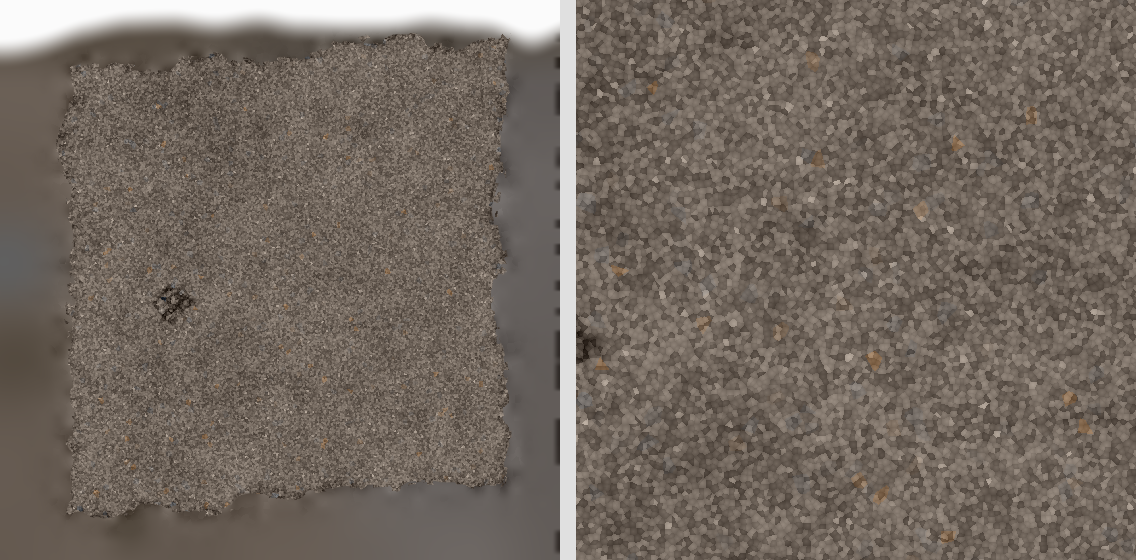
Left, the full canvas; right, a detail of the centre.
Give the GLSL for this texture, as a Shadertoy shader.

```glsl
const vec3 STONE = vec3(0.445, 0.402, 0.364);
const vec3 HAZE_WARM = vec3(0.405, 0.362, 0.325);
const vec3 HAZE_COOL = vec3(0.405, 0.385, 0.375);
const vec3 HAZE_BLUE = vec3(0.37, 0.38, 0.39);
const vec3 HAZE_DARK = vec3(0.30, 0.265, 0.22);
const vec3 WHITE = vec3(0.985);
const vec3 RUST = vec3(0.09, 0.02, -0.05);
const vec3 SLATE = vec3(-0.05, 0.0, 0.05);

const vec2 SLAB_CENTER = vec2(0.508, 0.509);
const vec2 SLAB_HALF = vec2(0.386, 0.397);
const float GRAIN_CELLS = 290.0;
const float CRUMB_CELLS = 125.0;
const float GRAIN_CONTRAST = 0.21;
const float RIM_WIDTH = 0.022;
const float SMEAR_REACH = 0.018;

// Stains: center, radii
const int STAIN_COUNT = 6;
const vec4 STAINS[STAIN_COUNT] = vec4[](
    vec4(0.57, 0.80, 0.022, 0.016), vec4(0.65, 0.415, 0.065, 0.008),
    vec4(0.36, 0.76, 0.13, 0.10), vec4(0.41, 0.33, 0.06, 0.09),
    vec4(0.31, 0.58, 0.06, 0.08), vec4(0.64, 0.765, 0.03, 0.02));
const vec2 PIT_CENTER = vec2(0.308, 0.457);
const vec2 PIT_RADIUS = vec2(0.043, 0.037);

vec2 hash2(vec2 p) {
    vec3 q = fract(p.xyx * vec3(0.1031, 0.1030, 0.0973));
    q += dot(q, q.yzx + 33.33);
    return fract((q.xx + q.yz) * q.zy);
}

float noise(vec2 p) {
    vec2 i = floor(p), f = fract(p);
    f = f * f * (3.0 - 2.0 * f);
    vec2 e = vec2(0.0, 1.0);
    return mix(mix(hash2(i).x, hash2(i + e.yx).x, f.x),
               mix(hash2(i + e.xy).x, hash2(i + e.yy).x, f.x), f.y);
}

// Nearest cell: distance and two random values
vec3 cellular(vec2 p) {
    vec2 home = floor(p);
    vec3 best = vec3(9.0, 0.0, 0.0);
    for (int y = -1; y <= 1; y++)
    for (int x = -1; x <= 1; x++) {
        vec2 id = home + vec2(x, y);
        float d = length(id + hash2(id) - p);
        if (d < best.x) best = vec3(d, hash2(id + 71.0));
    }
    return best;
}

float blob(vec2 p, vec2 center, vec2 radius) {
    vec2 q = (p - center) / radius;
    return exp(-dot(q, q));
}

// Signed distance to the crumbling slab outline
float slabDistance(vec2 p) {
    vec2 q = p - SLAB_CENTER;
    q.y -= 0.048 * (smoothstep(0.1, 0.9, p.x) - 0.5);
    q = abs(q) - SLAB_HALF;
    float box = length(max(q, 0.0)) + min(max(q.x, q.y), 0.0);
    return box + 0.034 * (noise(p * 11.0) - 0.5)
               + 0.020 * (noise(p * 34.0 + 5.0) - 0.5)
               + 0.013 * (cellular(p * 85.0).y - 0.5);
}

vec3 slab(vec2 p, float d) {
    // Broad mottling and stains
    float tone = 0.045 * (noise(p * 7.0) - 0.5) + 0.05 * (noise(p * 28.0) - 0.5)
               + 0.04 * (noise(p * 75.0) - 0.5);
    float stain = 0.0;
    for (int i = 0; i < STAIN_COUNT; i++) stain += blob(p, STAINS[i].xy, STAINS[i].zw);
    tone -= 0.042 * stain * (0.4 + 1.2 * noise(p * 45.0));

    // Fine grains with a few pale chips
    vec3 grain = cellular(p * GRAIN_CELLS);
    tone += GRAIN_CONTRAST * (grain.y - 0.5) - 0.10 * (grain.x - 0.42);
    tone += 0.16 * smoothstep(0.95, 1.0, grain.z);

    // Coarse crumbs in the pit, along the rim and in worn patches
    vec3 crumb = cellular(p * CRUMB_CELLS);
    float pit = smoothstep(0.25, 0.8, blob(p, PIT_CENTER, PIT_RADIUS) + 0.5 * (noise(p * 50.0) - 0.5));
    float rim = smoothstep(-RIM_WIDTH, 0.0, d);
    float worn = max(pit, max(0.7 * rim, 0.3 * smoothstep(0.6, 0.2, p.x) * noise(p * 18.0)));
    tone += worn * (0.30 * (crumb.y - 0.5) - 0.12 * crumb.x);
    tone -= 0.07 * pit + 0.025 * rim;

    vec3 color = STONE + tone * vec3(1.0, 0.97, 0.93);
    color += RUST * smoothstep(0.985, 1.0, crumb.z);
    return color + SLATE * smoothstep(0.95, 1.0, 1.0 - crumb.z) * (0.3 + worn);
}

vec3 surround(vec2 p, float d) {
    // Soft, out of focus tints
    vec3 color = mix(HAZE_WARM, HAZE_COOL, smoothstep(0.2, 0.9, p.x + 0.5 * (noise(p * 4.0) - 0.5)));
    color += 0.055 * (noise(p * 6.0 + 3.0) - 0.5);
    color = mix(color, HAZE_BLUE, 0.8 * blob(p, vec2(0.01, 0.53), vec2(0.09, 0.08)));
    float dark = blob(p, vec2(0.03, 0.36), vec2(0.11, 0.08)) + blob(p, vec2(0.23, 0.06), vec2(0.04, 0.05))
               + 0.8 * smoothstep(0.84, 0.93, p.y);
    color = mix(color, HAZE_DARK, 0.65 * min(dark, 1.0));

    // Smudges bleeding from the outline and the right border
    float smear = exp(-max(d, 0.0) / SMEAR_REACH);
    color += 0.24 * smear * (noise(p * 40.0) - 0.6);
    color -= 0.2 * smoothstep(0.985, 1.0, p.x) * smoothstep(0.45, 0.8, noise(vec2(3.0, p.y * 45.0)));

    // White fog along the top
    float fogLine = 0.961 - 0.045 * blob(p, vec2(0.0, p.y), vec2(0.13, 1.0))
                  - 0.026 * blob(p, vec2(0.95, p.y), vec2(0.05, 1.0))
                  + 0.016 * (noise(vec2(p.x * 13.0, 8.0)) - 0.5);
    return mix(color, WHITE, smoothstep(-0.035, 0.022, p.y - fogLine));
}

void mainImage(out vec4 fragColor, in vec2 fragCoord) {
    vec2 p = fragCoord / iResolution.xy;
    float d = slabDistance(p);
    float blur = 1.0 / iResolution.y;
    float outside = smoothstep(-blur, blur, d);
    fragColor = vec4(mix(slab(p, d), surround(p, d), outside), 1.0);
}
```
